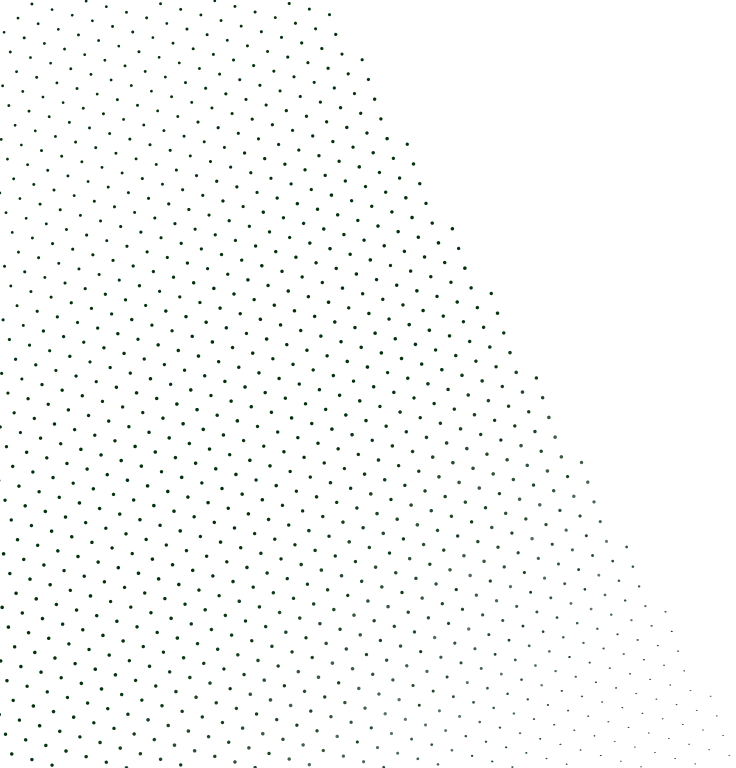
This pattern is drawn by a Shadertoy shader. Its source:

```glsl
const vec3 PAPER = vec3(1.0);
const vec3 INK = vec3(0.01, 0.19, 0.05);
const vec3 PALE_INK = vec3(0.38, 0.47, 0.41);

// Lattice, in units of canvas height
const vec2 ANCHOR = vec2(0.5303, 0.8122);
const vec2 ACROSS = vec2(0.02625, -0.00729);
const vec2 DOWN = vec2(0.008125, -0.02568);

// Slanted right border: x = EDGE_X - EDGE_SLOPE * y
const float EDGE_X = 0.9782;
const float EDGE_SLOPE = 0.547;

const float RADIUS_START = 0.00180;
const float RADIUS_FULL = 0.00222;
const float RADIUS_END = 0.00105;
const float RADIUS_JITTER = 0.00018;
const float END_SQUASH = 0.45;

float hash(vec2 p) {
    return fract(sin(dot(p, vec2(127.1, 311.7))) * 43758.5453);
}

// Dot size grows from the upper left, then shrinks at the lower right
float dotRadius(float diagonal, float random) {
    float radius = mix(RADIUS_START, RADIUS_FULL, smoothstep(0.2, 0.78, diagonal));
    radius = mix(radius, RADIUS_END, smoothstep(1.3, 1.85, diagonal));
    return radius + RADIUS_JITTER * (random - 0.5);
}

void mainImage(out vec4 fragColor, in vec2 fragCoord) {
    vec2 uv = fragCoord / iResolution.y;
    float pixel = 1.0 / iResolution.y;

    // Nearest lattice point
    mat2 lattice = mat2(ACROSS, DOWN);
    vec2 cell = round(inverse(lattice) * (uv - ANCHOR));
    vec2 center = ANCHOR + lattice * cell;
    float random = hash(cell);
    float diagonal = center.x + 1.0 - center.y;

    // Round dots flatten toward the lower right corner
    vec2 offset = uv - center;
    offset.y *= 1.0 + END_SQUASH * smoothstep(1.5, 1.85, diagonal);
    float dist = length(offset) - dotRadius(diagonal, random);
    float coverage = clamp(0.5 - dist / pixel, 0.0, 1.0);

    // Keep whole dots left of the slanted border
    coverage *= step(center.x, EDGE_X - EDGE_SLOPE * center.y);

    // Ink pales unevenly toward the lower right
    float pale = smoothstep(0.95, 1.5, diagonal) * mix(0.2, 1.0, random);
    vec3 ink = mix(INK, PALE_INK, pale);

    fragColor = vec4(mix(PAPER, ink, coverage), 1.0);
}
```
